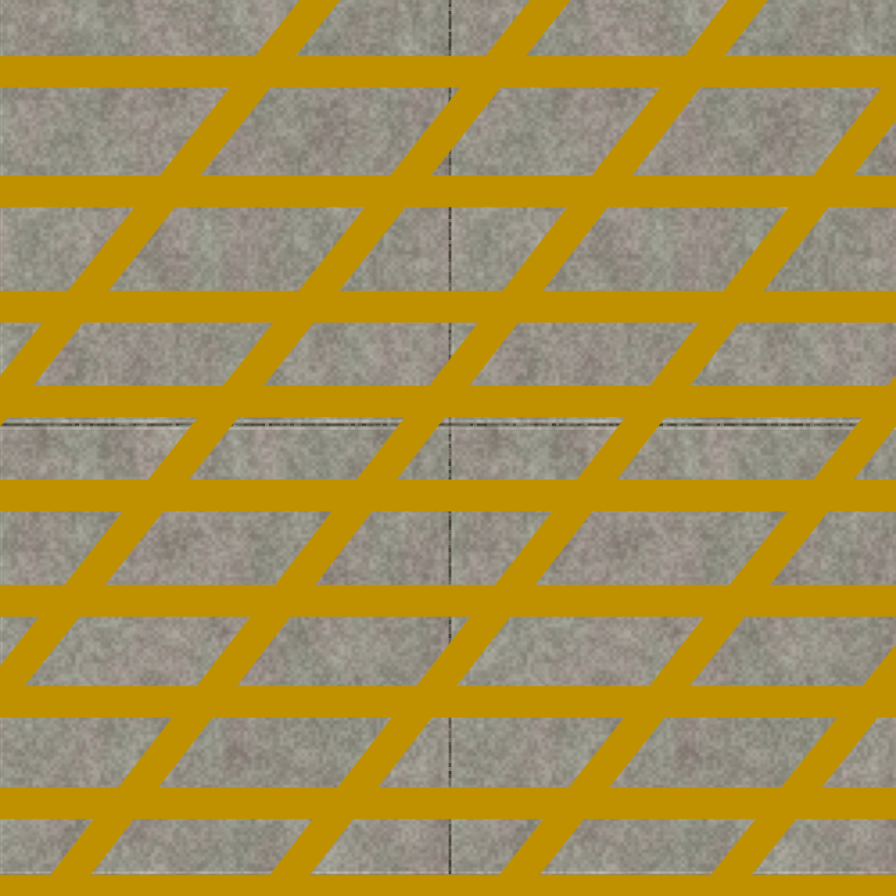
This pattern is drawn by a three.js fragment shader. Its source:

```glsl
// Slanted yellow lattice of painted bars over worn grey concrete slabs.
varying vec2 vUv;

// Paint
const vec3 PAINT = vec3(0.75, 0.57, 0.0);
const float HALF_BAR = 0.0177;
const float SOFTNESS = 0.0012;
// Heights of the nine level bars, top to bottom
const mat3 ROWS = mat3(0.920, 0.7865, 0.6576,
                       0.552, 0.447, 0.3294,
                       0.2168, 0.1035, 0.006);
// Where each slanted bar meets the base, and its sideways run per unit height
const vec3 FEET_LEFT = vec3(-0.440, -0.182, 0.0605);
const vec3 LEAN_LEFT = vec3(0.797, 0.796, 0.774);
const vec3 FEET_RIGHT = vec3(0.305, 0.561, 0.797);
const vec3 LEAN_RIGHT = vec3(0.777, 0.794, 0.803);

// Concrete
const vec3 STONE = vec3(0.58, 0.565, 0.525);
const vec3 GREEN_TINT = vec3(-0.006, 0.014, 0.004);
const vec3 JOINT_DARK = vec3(0.23, 0.22, 0.18);
const vec2 JOINT_CROSSING = vec2(0.5022, 0.526);
const float SLAB_SIZE = 0.504;
const float HALF_JOINT = 0.0014;
const float DASH = 0.004;

float hash(vec2 p) {
  vec3 q = fract(vec3(p.xyx) * 0.1031);
  q += dot(q, q.yzx + 33.33);
  return fract((q.x + q.y) * q.z);
}

float noise(vec2 p) {
  vec2 cell = floor(p);
  vec2 f = fract(p);
  f = f * f * (3.0 - 2.0 * f);
  return mix(mix(hash(cell), hash(cell + vec2(1.0, 0.0)), f.x),
             mix(hash(cell + vec2(0.0, 1.0)), hash(cell + vec2(1.0, 1.0)), f.x), f.y);
}

// Noise centred on zero
float grain(vec2 p, vec2 frequency) {
  return noise(p * frequency + 17.0) - 0.5;
}

float line(float dist, float halfWidth) {
  return 1.0 - smoothstep(halfWidth - SOFTNESS, halfWidth + SOFTNESS, abs(dist));
}

float levelBars(float y) {
  float paint = 0.0;
  for (int i = 0; i < 3; i++) {
    for (int j = 0; j < 3; j++) {
      paint = max(paint, line(y - ROWS[i][j], HALF_BAR));
    }
  }
  return paint;
}

float slantedBars(vec2 p, vec3 feet, vec3 lean) {
  float paint = 0.0;
  for (int i = 0; i < 3; i++) {
    float dist = (p.x - feet[i] - lean[i] * p.y) / sqrt(1.0 + lean[i] * lean[i]);
    paint = max(paint, line(dist, HALF_BAR));
  }
  return paint;
}

vec3 concrete(vec2 p) {
  vec2 slabs = (p - JOINT_CROSSING) / SLAB_SIZE;
  vec2 local = fract(slabs) * SLAB_SIZE;
  vec2 toJoint = (slabs - floor(slabs + 0.5)) * SLAB_SIZE;

  // Fine grit, soft blotches and streaks that gather under each slab's top edge
  float streakFade = mix(0.3, 1.0, smoothstep(0.35, 0.5, local.y));
  float shade = 0.10 * grain(local, vec2(250.0))
              + 0.07 * grain(local, vec2(120.0, 95.0))
              + 0.06 * grain(local, vec2(24.0))
              + 0.08 * streakFade * grain(local, vec2(75.0, 9.0));
  float tint = 2.2 * grain(local + 3.0, vec2(30.0, 14.0))
             + 1.2 * grain(local + 5.0, vec2(140.0));
  vec3 color = STONE + shade + GREEN_TINT * tint;

  // Pale chipped lips beside broken dark joints
  float lip = line(abs(toJoint.y) - 0.0042, 0.0012) + 0.5 * line(toJoint.x - 0.0036, 0.001);
  color += 0.09 * lip;
  float dashX = mix(0.25, 1.0, hash(floor(vec2(p.x / DASH, 7.0))));
  float dashY = mix(0.3, 1.0, hash(floor(vec2(3.0, p.y / DASH))));
  float wornEnd = 1.0 - 0.8 * smoothstep(0.945, 0.965, p.x);
  float joint = max(line(toJoint.x, HALF_JOINT) * dashY,
                    line(toJoint.y, HALF_JOINT) * dashX * wornEnd);
  return mix(color, JOINT_DARK, joint);
}

void main() {
  float paint = levelBars(vUv.y);
  paint = max(paint, slantedBars(vUv, FEET_LEFT, LEAN_LEFT));
  paint = max(paint, slantedBars(vUv, FEET_RIGHT, LEAN_RIGHT));
  gl_FragColor = vec4(mix(concrete(vUv), PAINT, paint), 1.0);
}
```
